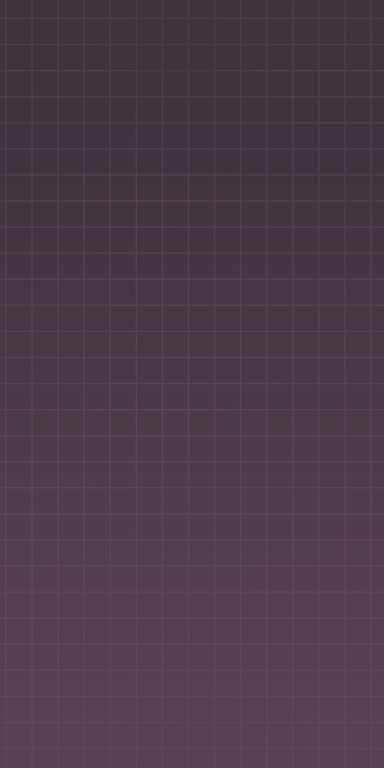
Give the GLSL for this background, as a Shadertoy shader.

```glsl
// A fine square grid of dusty rose lines over a plum vertical gradient.
// Lines are box-filtered distances to a repeated lattice; layered sines
// make their strength drift slightly from place to place.

#define CELL 0.0679              // grid pitch, in canvas widths
#define ORIGIN vec2(0.0156, 0.0507) // first crossing, lower left
#define LINE_WIDTH 0.0036
#define LINE_STRENGTH 0.34
#define WEAR 0.12
#define TOP_COLOR vec3(0.241, 0.202, 0.242)
#define BOTTOM_COLOR vec3(0.361, 0.253, 0.323)
#define LINE_COLOR vec3(0.520, 0.335, 0.435)

// Share of a pixel covered by the nearest line on each axis.
vec2 gridCoverage(vec2 p, float pixel) {
    vec2 d = abs(fract((p - ORIGIN) / CELL + 0.5) - 0.5) * CELL;
    vec2 lo = max(d - 0.5 * pixel, vec2(-0.5 * LINE_WIDTH));
    vec2 hi = min(d + 0.5 * pixel, vec2(0.5 * LINE_WIDTH));
    return clamp((hi - lo) / pixel, 0.0, 1.0);
}

// Slow, smooth variation in the range -1 to 1.
float drift(vec2 p) {
    return 0.6 * sin(7.0 * p.x + 2.0 * sin(4.0 * p.y))
         + 0.4 * sin(11.0 * p.y - 5.0 * p.x);
}

void mainImage(out vec4 fragColor, in vec2 fragCoord) {
    vec2 p = fragCoord / iResolution.x;
    float height = fragCoord.y / iResolution.y;

    // Background gradient, darkest at the top
    vec3 color = mix(BOTTOM_COLOR, TOP_COLOR, smoothstep(-0.1, 0.95, height));

    // Grid lines, a little fainter toward both ends
    vec2 cover = gridCoverage(p, 1.0 / iResolution.x);
    float line = max(cover.x, cover.y);
    float fade = mix(0.75, 1.0, sin(3.14159 * height));
    float strength = LINE_STRENGTH * fade * (1.0 + WEAR * drift(p));
    color = mix(color, LINE_COLOR, line * strength);

    fragColor = vec4(color, 1.0);
}
```
